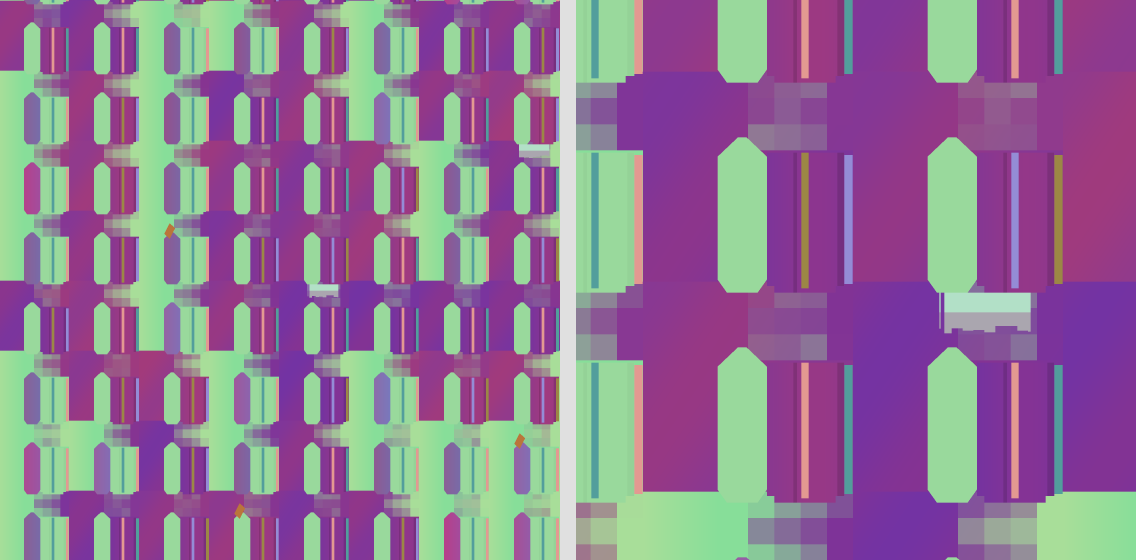
Left, the full canvas; right, a detail of the centre.
Give the GLSL for this texture map, as a Shadertoy shader.

```glsl
// Eight by eight grid of green and purple niches: pointed arch, split panel, stepped glitch blocks.

const float GRID = 8.0;            // repeats across and down
const float CELL = 96.0;           // length units per repeat
const vec2  SHIFT = vec2(1.3, -0.8);
const float GREEN_SHARE = 0.41;    // share of cells with a green ground
const float BLOCK = 12.0;          // side of one glitch block
const float ARCH_MID = 45.3;
const float ARCH_HALF = 11.3;
const float ARCH_TOP = 30.0;
const float PANEL_LEFT = 56.6;
const float PANEL_TOP = 37.0;
const float FOOT = 101.0;          // arch and panel overlap the cell below
const int   SAMPLES = 3;           // antialiasing samples per axis

const vec3 GREEN   = vec3(0.60, 0.85, 0.61);
const vec3 LIME    = vec3(0.66, 0.87, 0.60);
const vec3 MINT    = vec3(0.53, 0.87, 0.60);
const vec3 VIOLET  = vec3(0.48, 0.20, 0.61);
const vec3 PLUM    = vec3(0.61, 0.23, 0.51);
const vec3 SLATE   = vec3(0.50, 0.41, 0.63);
const vec3 MAGENTA = vec3(0.70, 0.25, 0.56);
const vec3 PINK    = vec3(0.89, 0.60, 0.57);
const vec3 TEAL    = vec3(0.32, 0.62, 0.61);
const vec3 BLUE    = vec3(0.58, 0.55, 0.84);
const vec3 OLIVE   = vec3(0.61, 0.53, 0.27);
const vec3 ORANGE  = vec3(0.73, 0.46, 0.23);
const vec3 FROST   = vec3(0.70, 0.88, 0.78);

float hash(vec2 p, float seed) {
    vec3 q = fract(vec3(p.xyx + seed * 1.7) * vec3(0.1031, 0.1030, 0.0973));
    q += dot(q, q.yzx + 33.33);
    return fract((q.x + q.y) * q.z);
}

float inside(float x, float low, float high) { return step(low, x) * step(x, high); }

bool isGreen(vec2 cell) { return hash(cell, 3.0) < GREEN_SHARE; }

vec3 purpleTone(vec2 cell) { return mix(VIOLET, PLUM, hash(cell, 11.0)); }

vec3 groundColor(vec2 cell, vec2 p) {
    if (isGreen(cell)) return mix(LIME, MINT, clamp(p.x / 34.0, 0.0, 1.0));
    float drift = 0.03 * sin(p.x * 0.06 + p.y * 0.04 + 6.0 * hash(cell, 5.0));
    return purpleTone(cell) + vec3(drift, 0.0, -drift);
}

vec3 accent(float pick) { return pick < 0.36 ? PINK : pick < 0.74 ? OLIVE : BLUE; }

// Coarse blocks blending a cell's upper right into its neighbour
vec3 steppedGround(vec2 cell, vec2 p) {
    vec3 own = groundColor(cell, p);
    vec2 block = floor(p / BLOCK);
    if (block.x < 4.0 || block.y > 2.0) return own;
    vec2 next = vec2(mod(cell.x + 1.0, GRID), cell.y);
    float jitter = hash(cell * GRID + block, 7.0);
    float weight = (block.x - 3.0) * 0.24 + (block.y == 1.0 ? 0.3 : 0.0);
    vec3 color = mix(own, groundColor(next, vec2(0.0)), clamp(weight + 0.3 * (jitter - 0.5), 0.0, 1.0));
    vec3 opposite = isGreen(next) ? purpleTone(cell) : GREEN;
    float fade = (block.y == 1.0 ? 0.15 : 0.35) * jitter + 0.08;
    return mix(color, opposite, fade * step(block.x, 6.0));
}

// Pointed arch and the panel beside it
vec3 drawNiche(vec3 color, vec2 cell, vec2 p) {
    bool green = isGreen(cell);
    float tone = hash(cell, 19.0);

    float dx = abs(p.x - ARCH_MID);
    float top = ARCH_TOP + max(dx - 2.0, 0.0) * 0.95;
    float foot = FOOT - max(dx - 7.0, 0.0) * 1.4;
    vec3 arch = GREEN;
    if (green) {
        arch = tone < 0.65 ? mix(SLATE, PLUM, tone * 0.6) : mix(BLUE * 0.85, MAGENTA, fract(tone * 7.0));
        arch += 0.04 * (p.x - ARCH_MID) / ARCH_HALF * vec3(-1.0, 0.6, 1.0);
    }
    color = mix(color, arch, step(dx, ARCH_HALF) * inside(p.y, top, foot));

    vec3 panel = green ? GREEN : purpleTone(cell) + vec3(0.03, 0.0, -0.02) * sin((p.x - 66.0) * 0.12);
    float bevel = inside(p.x, 68.7, 70.3) + inside(p.x, 88.8, 91.8);
    panel *= 1.0 - (green ? 0.03 : 0.13) * bevel;
    float inset = 3.0 * (1.0 - inside(p.x, 60.0, 88.0));
    color = mix(color, panel, inside(p.x, PANEL_LEFT, 92.0) * inside(p.y, PANEL_TOP, FOOT - inset));

    vec3 seam = green ? TEAL : accent(tone);
    vec3 edge = green ? PINK : tone < 0.36 ? TEAL : tone < 0.74 ? BLUE : OLIVE;
    color = mix(color, seam, inside(p.x, 72.3, 75.7) * inside(p.y, PANEL_TOP, FOOT - 2.0));
    return mix(color, edge, inside(p.x, 92.0, 95.7) * inside(p.y, PANEL_TOP + 1.0, FOOT - 4.0));
}

// Rare pale smears and orange chips at the cell tops
vec3 drawWear(vec3 color, vec2 cell, vec2 p) {
    float chance = hash(cell, 31.0);
    float ragged = 4.0 * hash(vec2(floor(p.x / 5.0), cell.y), 37.0);
    vec3 smear = mix(FROST, mix(FROST, PLUM, 0.35), step(14.0, p.y));
    if (chance < 0.07) color = mix(color, smear, inside(p.x, 38.0 + ragged, 84.0 - ragged) * inside(p.y, 5.0, 20.0 + ragged));
    float chip = step(abs(p.x - 42.0) + 0.7 * abs(p.y - 28.0 + 0.5 * (p.x - 42.0)), 7.5);
    return chance > 0.95 ? mix(color, ORANGE, chip) : color;
}

vec3 pattern(vec2 uv) {
    vec2 p = vec2(uv.x, 1.0 - uv.y) * GRID * CELL + SHIFT;
    vec2 cell = mod(floor(p / CELL), GRID);
    p = mod(p, CELL);
    vec2 above = vec2(cell.x, mod(cell.y - 1.0, GRID));
    vec3 color = steppedGround(cell, p);
    color = drawNiche(color, above, p + vec2(0.0, CELL));
    color = drawNiche(color, cell, p);
    return drawWear(color, cell, p);
}

void mainImage(out vec4 fragColor, in vec2 fragCoord) {
    vec3 sum = vec3(0.0);
    for (int i = 0; i < SAMPLES * SAMPLES; i++) {
        vec2 offset = (vec2(i % SAMPLES, i / SAMPLES) + 0.5) / float(SAMPLES) - 0.5;
        sum += pattern((fragCoord + offset) / iResolution.xy);
    }
    fragColor = vec4(sum / float(SAMPLES * SAMPLES), 1.0);
}
```
